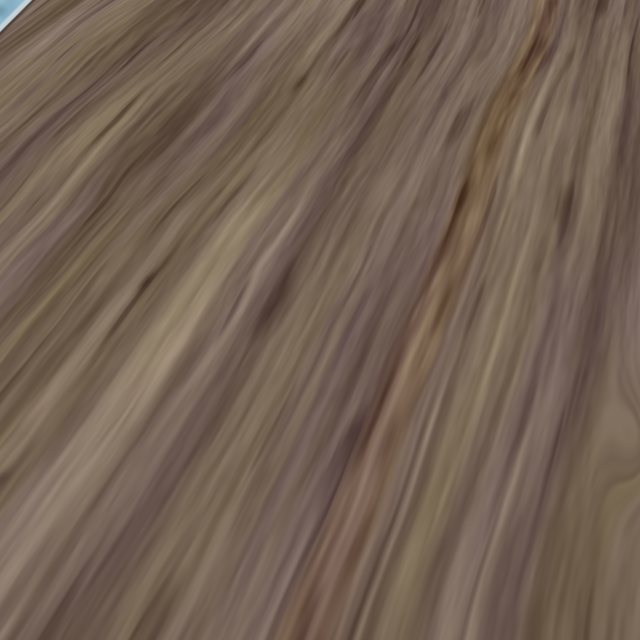
This texture is drawn by a Shadertoy shader. Its source:

```glsl
// Brown walnut board seen in perspective, its grain fanning out from the upper right.

float hash(vec2 p) {
    return fract(sin(dot(p, vec2(12.9898, 78.233))) * 43758.5453);
}

// Smooth value noise, centred on zero
float noise(vec2 p) {
    vec2 i = floor(p), f = fract(p);
    f = f * f * (3.0 - 2.0 * f);
    float low = mix(hash(i), hash(i + vec2(1, 0)), f.x);
    float high = mix(hash(i + vec2(0, 1)), hash(i + vec2(1, 1)), f.x);
    return mix(low, high, f.y) - 0.5;
}

// Soft band running along the grain
float streak(float across, float centre, float width) {
    float d = (across - centre) / width;
    return exp(-d * d);
}

void mainImage(out vec4 fragColor, in vec2 fragCoord) {
    vec2 uv = fragCoord / iResolution.xy;

    // Board coordinates: x across the grain, y along it
    vec2 toVanish = vec2(1.17, 1.81) - uv;
    vec2 board = vec2(toVanish.x, 1.0) / toVanish.y;

    // Gentle waves in the grain, stronger on the left, and a swirl at the right edge
    float wavy = 0.6 + smoothstep(0.7, 1.0, board.x);
    board.x += wavy * 0.03 * noise(board * vec2(5.0, 7.0));
    board.x += wavy * 0.008 * noise(board * vec2(22.0, 16.0) + 7.0);
    vec2 swirl = (uv - vec2(1.0, 0.31)) / vec2(0.04, 0.09);
    board.x += 0.04 * exp(-dot(swirl, swirl));
    float a = board.x;

    // Layers of grain from broad bands to single fibres
    float shade = 0.10 * noise(board * vec2(16.0, 2.5) + 3.0);
    shade += 0.12 * noise(board * vec2(42.0, 4.0) + 11.0);
    shade += 0.10 * noise(board * vec2(95.0, 7.0) + 23.0);
    shade += 0.07 * noise(board * vec2(190.0, 22.0) + 31.0);
    shade += 0.035 * noise(board * vec2(300.0, 70.0) + 47.0);

    // Wide pale and dark zones
    shade += 0.035 * streak(a, 0.67, 0.05) + 0.03 * streak(a, 0.49, 0.03);
    shade -= 0.065 * streak(a, 0.59, 0.017) + 0.03 * streak(a, 0.43, 0.02);
    shade -= 0.02 * smoothstep(0.76, 0.95, a);

    // Thin pale ridges, each with a dark shadow beside it
    float ridge = streak(a, 0.96, 0.005) + streak(a, 0.336, 0.003) + streak(a, 0.235, 0.004);
    float shadow = streak(a, 0.973, 0.006) + streak(a, 0.344, 0.003) + streak(a, 0.244, 0.004);
    shade += (0.07 * ridge - 0.06 * shadow) * (0.7 + noise(board * vec2(9.0, 12.0)));

    // Short dark cracks scattered along the grain
    float crack = noise(board * vec2(75.0, 9.0) + 61.0);
    shade -= 0.09 * smoothstep(0.27, 0.46, crack);

    // Seam with small elongated knots
    shade += 0.05 * streak(a, 0.762, 0.012);
    shade -= 0.06 * streak(a, 0.742, 0.006) * smoothstep(-0.15, 0.2, noise(board * vec2(20.0, 14.0)));
    for (int i = 0; i < 3; i++) {
        vec2 knot = vec2((a - 0.75) / 0.007, (uv.y - 0.87 + 0.31 * float(i)) / 0.016);
        shade -= 0.12 * exp(-dot(knot, knot));
    }

    // Rough reddish strip
    float strip = smoothstep(0.035, 0.015, abs(a - 0.385));
    shade += strip * (0.13 * noise(board * vec2(150.0, 30.0) + 83.0) - 0.025);

    // Wood colour, shifting between golden and purplish
    vec3 wood = vec3(0.461, 0.391, 0.336) + shade * vec3(1.0, 1.0, 0.9);
    float gold = noise(board * vec2(13.0, 5.0) + 97.0) + 0.6 * noise(board * vec2(60.0, 8.0));
    wood += gold * vec3(0.015, 0.022, -0.035);
    wood += strip * vec3(0.012, -0.008, -0.035);

    // Pale blue backdrop and bright board edge in the upper left corner
    float corner = uv.x + 1.0 - uv.y;
    float soft = 1.5 / iResolution.y;
    vec3 backdrop = vec3(0.52, 0.67, 0.75) + 0.15 * noise(uv * 60.0);
    backdrop = mix(backdrop, vec3(0.78, 0.82, 0.84), smoothstep(0.036, 0.042, corner));
    wood *= 1.0 - 0.4 * streak(corner, 0.053, 0.004);
    vec3 color = mix(backdrop, wood, smoothstep(0.05 - soft, 0.05 + soft, corner));

    fragColor = vec4(color, 1.0);
}
```
